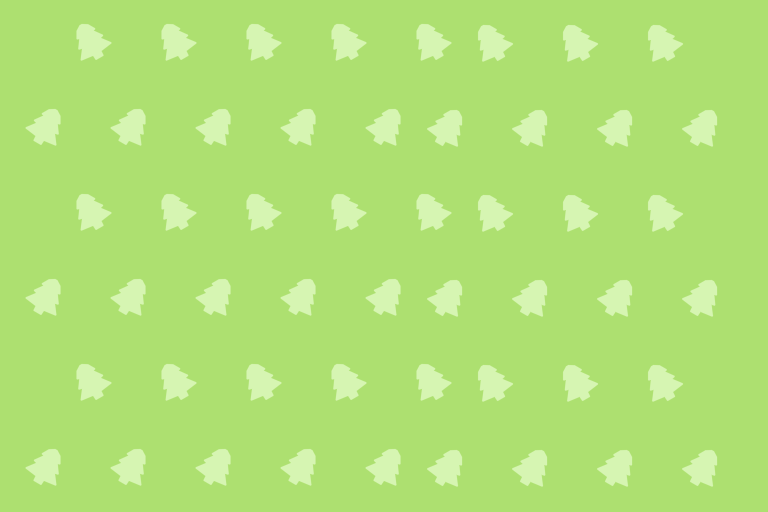
A Shadertoy shader for this pattern:

```glsl
#define GROUND vec3(0.68, 0.88, 0.44)
#define LEAF vec3(0.84, 0.96, 0.70)
#define PITCHES_ACROSS 9.035
#define LEFT_COLUMNS 5.0
#define RIGHT_SHIFT vec2(4.724, 0.012)
#define FIRST_COLUMN_EVEN 1.106
#define FIRST_COLUMN_ODD 0.506
#define TREE_UNITS 127.5
#define APEX vec2(-20.0, -26.7)
#define TILT 0.5236
#define ROUNDING 1.5

const int CORNERS = 10;

// Signed distance to a tree hanging down from its apex at the origin
float treeDistance(vec2 p) {
    // Right half of the outline; it overlaps the axis to keep the inside solid
    vec2 outline[CORNERS] = vec2[](
        vec2(-9.0, 1.3), vec2(1.5, 1.3), vec2(9.0, 6.0), vec2(14.5, 15.5),
        vec2(10.5, 17.0), vec2(19.8, 30.0), vec2(14.0, 31.5),
        vec2(25.0, 46.0), vec2(6.0, 48.5), vec2(5.5, 56.0));
    p.x = abs(p.x);
    vec2 last = vec2(-9.0, 56.0);
    float nearest = 1e6;
    float side = 1.0;
    for (int i = 0; i <= CORNERS; i++) {
        vec2 a = i < CORNERS ? outline[i] : vec2(-9.0, 56.0);
        vec2 edge = last - a;
        vec2 w = p - a;
        vec2 away = w - edge * clamp(dot(w, edge) / max(dot(edge, edge), 1e-6), 0.0, 1.0);
        nearest = min(nearest, dot(away, away));
        bvec3 crossing = bvec3(p.y >= a.y, p.y < last.y, edge.x * w.y > edge.y * w.x);
        if (all(crossing) || all(not(crossing))) side = -side;
        last = a;
    }
    return side * sqrt(nearest) - ROUNDING;
}

// Offset from the centre of the nearest tree, mirrored on odd rows
vec2 treeCell(vec2 p) {
    bool odd = mod(floor(p.y), 2.0) > 0.5;
    p.x -= odd ? FIRST_COLUMN_ODD : FIRST_COLUMN_EVEN;

    // The right block restarts the columns closer than one pitch
    float lastColumn = LEFT_COLUMNS - 1.0;
    if (p.x > 0.5 * (lastColumn + RIGHT_SHIFT.x)) {
        p -= RIGHT_SHIFT;
        lastColumn = odd ? 3.0 : 2.0;
    }
    p.x -= clamp(floor(p.x + 0.5), 0.0, lastColumn);
    p.y = fract(p.y) - 0.5;
    return odd ? vec2(-p.x, p.y) : p;
}

void mainImage(out vec4 fragColor, in vec2 fragCoord) {
    // Pitch units, measured from the upper left
    float pixel = PITCHES_ACROSS / iResolution.x;
    vec2 p = vec2(fragCoord.x, iResolution.y - fragCoord.y) * pixel;

    // Lean the tree about its apex
    vec2 q = treeCell(p) * TREE_UNITS - APEX;
    float c = cos(TILT), s = sin(TILT);
    q = vec2(c * q.x - s * q.y, s * q.x + c * q.y);

    float blur = 0.7 * pixel * TREE_UNITS;
    float cover = 1.0 - smoothstep(-blur, blur, treeDistance(q));
    fragColor = vec4(mix(GROUND, LEAF, cover), 1.0);
}
```
